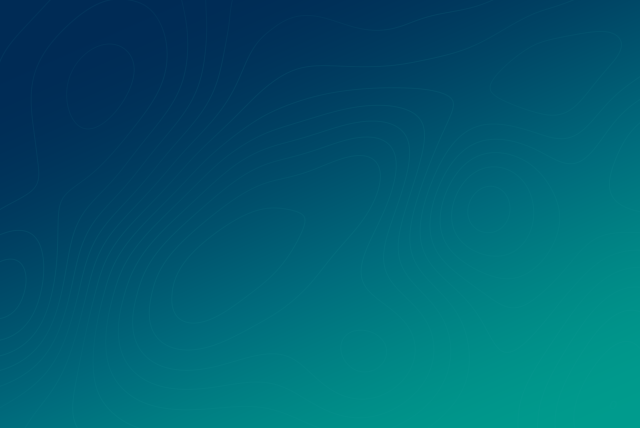
This background is drawn by a Shadertoy shader. Its source:

```glsl
#define NAVY vec3(0.0, 0.17, 0.335)
#define SEA vec3(0.0, 0.42, 0.487)
#define TEAL vec3(0.0, 0.61, 0.552)
#define LINE_COLOR vec3(0.12, 0.62, 0.62)
#define LINE_STRENGTH 0.11
#define LINE_WIDTH 0.002
#define LEVELS 6.0
#define NOISE_SCALE 3.2
#define NOISE_HEIGHT 0.5
#define HILL_STRETCH 1.3

const int HILL_COUNT = 10;

// Each hill: centre, radius, height (negative for a hollow)
const vec4 HILLS[HILL_COUNT] = vec4[](
    vec4(0.89, 0.17, 0.20, 1.0), vec4(0.90, 0.58, 0.17, 0.9),
    vec4(0.45, 0.28, 0.28, 1.1), vec4(0.62, 0.57, 0.20, 0.8),
    vec4(1.44, 0.02, 0.20, 1.1), vec4(1.11, 0.55, 0.16, -0.9),
    vec4(1.45, 0.28, 0.16, 0.5), vec4(0.04, 0.30, 0.20, -0.8),
    vec4(1.27, 0.82, 0.20, 0.7), vec4(0.20, 0.75, 0.25, -0.6));

float hash(vec2 cell) {
    vec3 q = fract(cell.xyx * 0.1031);
    q += dot(q, q.yzx + 33.33);
    return fract((q.x + q.y) * q.z);
}

float valueNoise(vec2 p) {
    vec2 cell = floor(p);
    vec2 f = fract(p);
    f = f * f * f * (f * (f * 6.0 - 15.0) + 10.0);
    float low = mix(hash(cell), hash(cell + vec2(1, 0)), f.x);
    float high = mix(hash(cell + vec2(0, 1)), hash(cell + vec2(1, 1)), f.x);
    return mix(low, high, f.y);
}

// Rolling terrain: hills stretched along the rising diagonal, plus noise
float terrain(vec2 p) {
    float height = NOISE_HEIGHT * valueNoise(p * NOISE_SCALE + 7.0);
    for (int i = 0; i < HILL_COUNT; i++) {
        vec2 offset = p - HILLS[i].xy;
        vec2 along = vec2(offset.x + offset.y, offset.y - offset.x) * 0.7071;
        along /= HILLS[i].z * vec2(HILL_STRETCH, 1.0);
        height += HILLS[i].w * exp(-dot(along, along));
    }
    return height;
}

// Three-colour ramp from the upper left to the lower right
vec3 backdrop(vec2 uv) {
    float t = smoothstep(0.1, 1.0, 0.4 * uv.x + 0.6 * (1.0 - uv.y));
    vec3 color = mix(NAVY, SEA, min(t / 0.57, 1.0));
    return mix(color, TEAL, max((t - 0.57) / 0.43, 0.0));
}

// Coverage of the nearest contour line
float contour(vec2 p) {
    float level = terrain(p) * LEVELS;
    float slope = max(length(vec2(dFdx(level), dFdy(level))), 0.0001);
    float pixels = abs(fract(level) - 0.5) / slope;
    float halfWidth = 0.5 * LINE_WIDTH * iResolution.y;
    return 1.0 - smoothstep(halfWidth - 0.5, halfWidth + 0.7, pixels);
}

void mainImage(out vec4 fragColor, in vec2 fragCoord) {
    vec2 uv = fragCoord / iResolution.xy;
    vec2 p = fragCoord / iResolution.y;

    // Faint contours that fade in and out along their length
    float fade = mix(0.45, 1.0, valueNoise(p * 5.0));
    float line = contour(p) * fade * LINE_STRENGTH;
    fragColor = vec4(mix(backdrop(uv), LINE_COLOR, line), 1.0);
}
```
